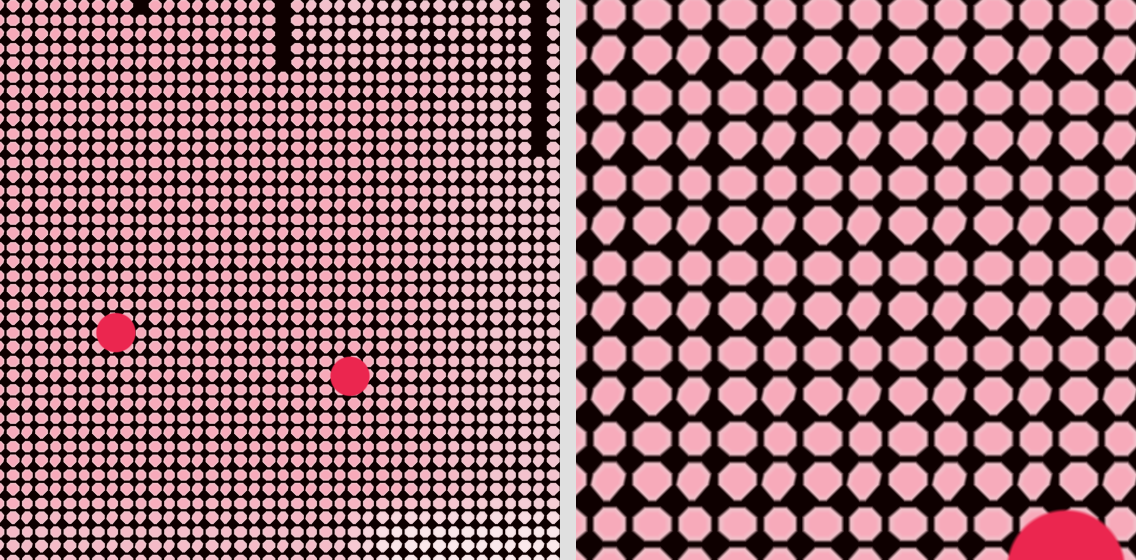
Left, the full canvas; right, a detail of the centre.
Give the GLSL for this pattern, as a Shadertoy shader.

```glsl
const float REPEATS = 39.4;
const float TOP_ROW = 38.0;
const vec2 FIRST_DOT = vec2(0.923, 0.975);

const vec3 BACKDROP = vec3(0.055, 0.0, 0.0);
const vec3 PINK = vec3(0.97, 0.665, 0.73);
const vec3 PALE_PINK = vec3(0.95, 0.77, 0.81);
const vec3 NEAR_WHITE = vec3(0.98, 0.91, 0.92);
const vec3 RIM_TINT = vec3(0.92, 0.80, 0.82);
const vec3 CRIMSON = vec3(0.92, 0.15, 0.31);

float hash(vec2 p) {
    return fract(sin(dot(p, vec2(127.1, 311.7))) * 43758.5453);
}

float fill(float dist, float softness) {
    return 1.0 - smoothstep(-softness, softness, dist);
}

// Octagonal dot; taper narrows its lower half to a blunt point
float dotDistance(vec2 p, vec2 halfSize, float taper) {
    vec2 q = abs(p) / halfSize;
    float corner = mix(1.4, 1.18, taper * step(p.y, 0.0));
    float d = max(max(q.x, q.y), (q.x + q.y) / corner);
    return (d - 1.0) * min(halfSize.x, halfSize.y);
}

// One where a column has lost its uppermost dots
float gap(vec2 id, float column, float count) {
    return (1.0 - step(0.5, abs(id.x - column))) * step(TOP_ROW - count + 0.5, id.y);
}

// Wear grows toward the upper right
float wearAmount(vec2 uv) {
    return smoothstep(0.7, 1.0, uv.y) * smoothstep(0.2, 0.65, uv.x);
}

vec3 dotTint(vec2 uv, float variation) {
    float right = smoothstep(0.62, 0.95, uv.x);
    float upper = smoothstep(0.75, 1.0, uv.y) * smoothstep(0.35, 0.65, uv.x);
    float lower = 1.0 - smoothstep(0.03, 0.15, uv.y);
    float corner = smoothstep(0.58, 0.72, uv.x) * (1.0 - smoothstep(0.04, 0.13, uv.y));
    float pale = max(max(right, upper), lower * 0.7);
    vec3 tint = mix(PINK, PALE_PINK, clamp(pale + 0.2 * (variation - 0.5), 0.0, 1.0));
    return mix(tint, NEAR_WHITE, corner);
}

vec3 addDisc(vec3 base, vec2 uv, vec2 center, float radius, float softness) {
    return mix(base, CRIMSON, fill(length(uv - center) - radius, softness));
}

void mainImage(out vec4 fragColor, in vec2 fragCoord) {
    vec2 uv = fragCoord / iResolution.y;
    float pixel = 1.0 / iResolution.y;

    // Dot lattice
    vec2 grid = uv * REPEATS - FIRST_DOT;
    vec2 id = floor(grid + 0.5);
    vec2 local = grid - id;
    vec2 cellUv = (id + FIRST_DOT) / REPEATS;
    float variation = hash(id);

    // Alternating columns are wide, alternating rows are tall
    vec2 large = 1.0 - mod(id, 2.0);
    vec2 halfSize = mix(vec2(0.385, 0.40), vec2(0.46, 0.455), large);
    halfSize *= 1.0 - 0.03 * variation - 0.16 * wearAmount(cellUv) * variation * variation;

    // Small lopsided bulge on narrow dots
    local.x += 0.07 * (1.0 - large.x) * large.y * smoothstep(0.25, -0.2, local.y);
    float dist = dotDistance(local, halfSize, large.y);

    // Missing runs hanging from the top edge
    float missing = gap(id, 9.0, 1.0) + gap(id, 19.0, 5.0) + gap(id, 37.0, 11.0);

    // Dots with a softer, paler rim
    float softness = max(0.05, pixel * REPEATS * 0.75);
    vec3 tint = dotTint(cellUv, variation);
    tint = mix(tint, max(tint * 0.96, RIM_TINT), 0.65 * smoothstep(-0.16, -0.03, dist));
    vec3 color = mix(BACKDROP, tint, fill(dist, softness) * (1.0 - missing));

    // Solid discs
    float discSoftness = max(0.0015, pixel);
    color = addDisc(color, uv, vec2(0.207, 0.406), 0.035, discSoftness);
    color = addDisc(color, uv, vec2(0.625, 0.328), 0.035, discSoftness);

    fragColor = vec4(color, 1.0);
}
```
